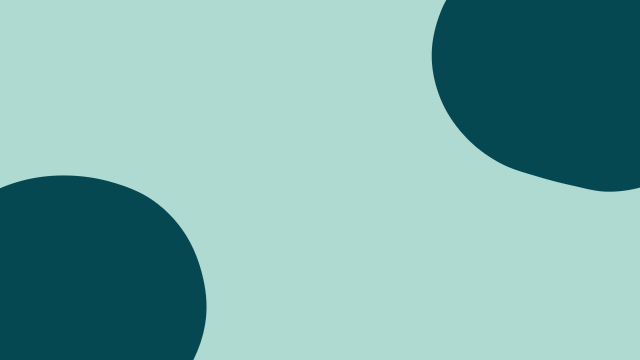
Reproduce this background procedurally as a WebGL 2 fragment shader.

```glsl
#version 300 es
precision highp float;

uniform vec2 u_resolution;
out vec4 fragColor;

const int KNOTS = 11;
const vec3 MINT = vec3(0.682, 0.853, 0.820);
const vec3 DEEP_TEAL = vec3(0.025, 0.282, 0.322);

// Radii at even angle steps, counterclockwise from each start angle
const float LOWER_RADII[KNOTS] = float[](
    0.383, 0.3935, 0.400, 0.3975, 0.3944, 0.3854,
    0.370, 0.3625, 0.364, 0.372, 0.384);
const float UPPER_RADII[KNOTS] = float[](
    0.456, 0.476, 0.486, 0.477, 0.4535, 0.4225,
    0.389, 0.375, 0.3796, 0.3796, 0.377);

float catmullRom(float a, float b, float c, float d, float t) {
    float slope = c - a;
    float bend = 2.0 * a - 5.0 * b + 4.0 * c - d;
    float twist = 3.0 * (b - c) + d - a;
    return b + 0.5 * t * (slope + t * (bend + t * twist));
}

float splineRadius(float radii[KNOTS], float position) {
    float x = clamp(position, 0.0, float(KNOTS - 1));
    int i = min(int(x), KNOTS - 2);
    return catmullRom(radii[max(i - 1, 0)], radii[i], radii[i + 1],
                      radii[min(i + 2, KNOTS - 1)], x - float(i));
}

// Approximate signed distance to a blob with a polar outline
float blobDistance(vec2 p, vec2 center, float radii[KNOTS],
                   float startDegrees, float stepDegrees) {
    vec2 offset = p - center;
    float angle = degrees(atan(offset.y, offset.x));
    float sweep = mod(angle - startDegrees, 360.0);
    return length(offset) - splineRadius(radii, sweep / stepDegrees);
}

void main() {
    // One unit is the canvas height
    vec2 p = gl_FragCoord.xy / u_resolution.y;
    float pixel = 1.0 / u_resolution.y;
    float rightEdge = u_resolution.x / u_resolution.y;

    // Corner blobs
    float lower = blobDistance(p, vec2(0.1736, 0.1505),
                               LOWER_RADII, -40.0, 18.0);
    float upper = blobDistance(p, vec2(rightEdge - 0.0926, 0.8472),
                               UPPER_RADII, 150.0, 15.0);

    float coverage = clamp(0.5 - min(lower, upper) / pixel, 0.0, 1.0);
    fragColor = vec4(mix(MINT, DEEP_TEAL, coverage), 1.0);
}
```
